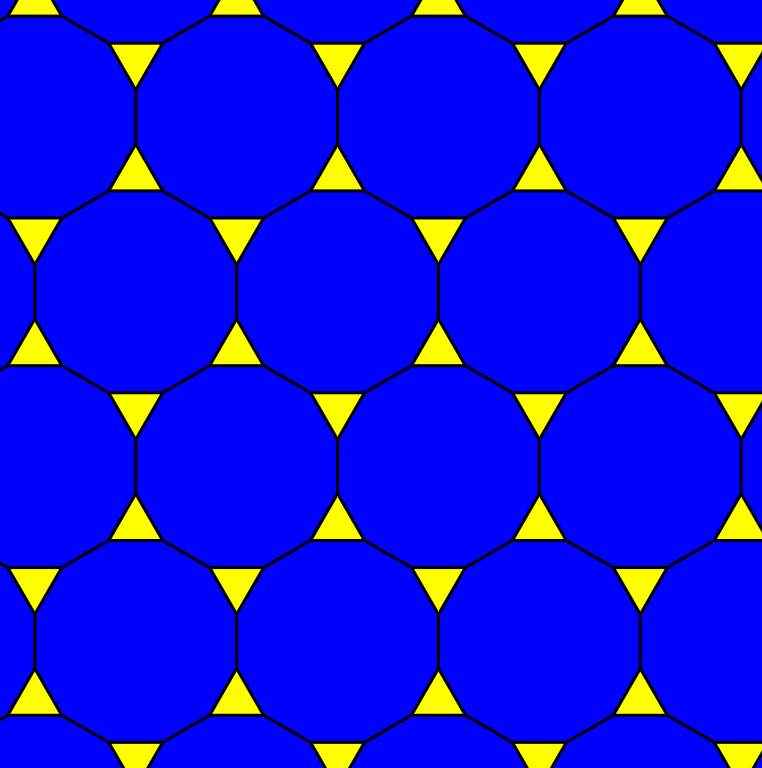
A WebGL 1 fragment shader for this pattern:

```glsl
precision highp float;

uniform vec2 u_resolution;

// Lengths are fractions of the canvas height.
#define SPACING 0.2628
#define LINE_WIDTH 0.0040
#define ORIGIN vec2(0.3081, 0.8476)
#define TILE_COLOR vec3(0.0, 0.0, 1.0)
#define TRIANGLE_COLOR vec3(1.0, 1.0, 0.0)
#define LINE_COLOR vec3(0.0)

const float SQRT3 = 1.7320508;

// Offset from the nearest centre of a triangular lattice.
vec2 nearestCentre(vec2 p) {
  vec2 period = SPACING * vec2(1.0, SQRT3);
  vec2 even = mod(p + 0.5 * period, period) - 0.5 * period;
  vec2 odd = mod(p, period) - 0.5 * period;
  return dot(even, even) < dot(odd, odd) ? even : odd;
}

void main() {
  vec2 p = gl_FragCoord.xy / u_resolution.y - ORIGIN;
  float pixel = 1.0 / u_resolution.y;
  float apothem = 0.5 * SPACING;

  // Two hexagons turned by 30 degrees intersect in a dodecagon.
  vec2 q = abs(nearestCentre(p));
  float sharedSide = max(q.x, dot(q, vec2(0.5, 0.5 * SQRT3)));
  float triangleSide = max(q.y, dot(q, vec2(0.5 * SQRT3, 0.5)));

  // Corners of the cell beyond the dodecagon join into triangles.
  float inTriangle = clamp((triangleSide - apothem) / pixel + 0.5, 0.0, 1.0);
  vec3 color = mix(TILE_COLOR, TRIANGLE_COLOR, inTriangle);

  // Outline of every dodecagon.
  float edge = abs(max(sharedSide, triangleSide) - apothem);
  float ink = clamp((0.5 * LINE_WIDTH - edge) / pixel + 0.5, 0.0, 1.0);

  gl_FragColor = vec4(mix(color, LINE_COLOR, ink), 1.0);
}
```
